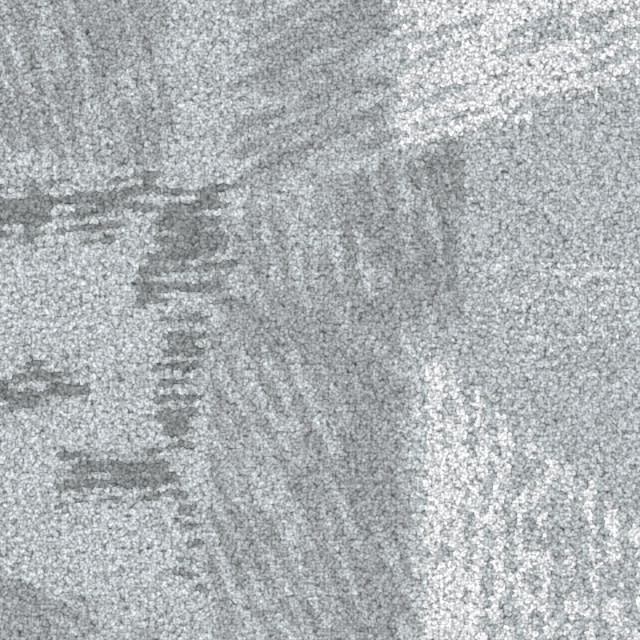
This texture is drawn by a Shadertoy shader. Its source:

```glsl
// Tufted carpet with overlapping dry-brush strokes in cool greys and white.
// A warped, jittered grid forms the yarn tufts; each tuft takes its colour
// from layered stroke fields, which are waves broken up by gradient noise.

const float TAU = 6.2831853;
const float TUFTS = 160.0;

const vec3 PALE_YARN  = vec3(0.743, 0.766, 0.775);
const vec3 MIST_YARN  = vec3(0.712, 0.735, 0.744);
const vec3 GREY_YARN  = vec3(0.622, 0.636, 0.642);
const vec3 DARK_YARN  = vec3(0.535, 0.548, 0.550);
const vec3 WHITE_YARN = vec3(0.862, 0.866, 0.872);

vec2 hash2(vec2 p) {
    vec3 q = fract(p.xyx * vec3(0.1031, 0.1030, 0.0973));
    q += dot(q, q.yzx + 33.33);
    return fract((q.xx + q.yz) * q.zy);
}

float cornerSlope(vec2 cell, vec2 offset) {
    float a = TAU * hash2(cell).x;
    return dot(vec2(cos(a), sin(a)), offset);
}

float gradientNoise(vec2 p) {
    vec2 i = floor(p), f = fract(p);
    vec2 u = f * f * f * (f * (f * 6.0 - 15.0) + 10.0);
    vec2 e = vec2(1.0, 0.0);
    return mix(mix(cornerSlope(i, f), cornerSlope(i + e, f - e), u.x),
               mix(cornerSlope(i + e.yx, f - e.yx), cornerSlope(i + e.xx, f - e.xx), u.x), u.y);
}

// Distance to a box whose top and bottom edges have the given slope
float slantBox(vec2 p, vec2 centre, vec2 halfSize, float slope) {
    vec2 q = p - centre;
    q.y -= slope * q.x;
    q = abs(q) - halfSize;
    return length(max(q, 0.0)) + min(max(q.x, q.y), 0.0);
}

// Parallel bristle marks along an angle, centred on zero
float strokes(vec2 p, float angle, float pitch, float len) {
    vec2 along = vec2(cos(angle), sin(angle));
    vec2 q = vec2(dot(p, along), dot(p, vec2(-along.y, along.x)));
    float wave = sin(TAU * q.y / pitch + 3.0 * gradientNoise(p * 8.0));
    float breaks = gradientNoise(vec2(q.x / len, q.y / pitch * 1.3));
    float mottle = 0.9 * gradientNoise(p * 10.0 + 4.0) + 0.8 * gradientNoise(p * 34.0);
    return 0.45 * wave + 1.2 * breaks + mottle;
}

// Coverage of a stroke field inside a region with a frayed border
float ink(float field, float region, float fray, float bias) {
    return smoothstep(-0.25, 0.25, field + bias - 3.0 * smoothstep(-fray, fray, region));
}

// xy: tuft centre on the canvas, z: random value, w: squared distance in cells
vec4 tuft(vec2 p) {
    vec2 g = p * TUFTS;
    g += 0.6 * vec2(gradientNoise(g * 0.9), gradientNoise(g * 0.9 + 57.0));
    vec2 cell = floor(g);
    vec4 sum = vec4(0.0);
    for (int y = -1; y <= 1; y++)
    for (int x = -1; x <= 1; x++) {
        vec2 id = cell + vec2(x, y);
        vec2 centre = id + 0.5 + 0.9 * (hash2(id) - 0.5);
        vec2 d = g - centre;
        float weight = exp(-10.0 * dot(d, d));
        sum += weight * vec4(centre - g, hash2(id + 71.0).y, 1.0);
    }
    return vec4((g + sum.xy / sum.w) / TUFTS, sum.z / sum.w, -log(sum.w) / 10.0);
}

float darkDashRegion(vec2 p) {
    float d = slantBox(p, vec2(0.16, 0.68), vec2(0.22, 0.060), 0.05);
    d = min(d, slantBox(p, vec2(0.29, 0.62), vec2(0.09, 0.110), 0.0));
    d = min(d, slantBox(p, vec2(0.05, 0.39), vec2(0.11, 0.055), 0.2));
    d = min(d, slantBox(p, vec2(0.19, 0.26), vec2(0.11, 0.055), 0.1));
    d = min(d, slantBox(p, vec2(0.28, 0.40), vec2(0.05, 0.130), 0.0));
    return min(d, slantBox(p, vec2(0.30, 0.14), vec2(0.035, 0.080), -1.5));
}

vec3 yarnColour(vec2 p, float dither) {
    float ragged = 0.05 * gradientNoise(p * 15.0) + 0.025 * gradientNoise(p * 48.0);
    vec3 col = mix(PALE_YARN, MIST_YARN, smoothstep(0.62, 0.74, p.x));

    // Soft grey brushwork
    float upperLeft = slantBox(p, vec2(0.10, 0.90), vec2(0.20, 0.19), -0.2) + ragged;
    float upperMid = slantBox(p, vec2(0.49, 0.88), vec2(0.15, 0.18), 0.3) + ragged;
    float centreTop = slantBox(p, vec2(0.53, 0.59), vec2(0.20, 0.15), 0.28) + 0.4 * ragged;
    float centreLow = slantBox(p, vec2(0.48, 0.26), vec2(0.175, 0.34), -0.5) + 0.4 * ragged;
    float lowerLeft = slantBox(p, vec2(0.12, -0.05), vec2(0.25, 0.13), -0.45) + ragged;
    float edgeTop = smoothstep(0.50, 0.72, p.x);
    float edgeLow = smoothstep(0.42, 0.64, p.x);
    float soft = 1.2 * dither;
    float grey = ink(strokes(p, -1.30, 0.031, 0.12) + soft, upperLeft, 0.08, 0.20);
    grey = max(grey, ink(strokes(p, 0.45, 0.034, 0.10) + soft, upperMid, 0.07, 0.25));
    grey = max(grey, ink(strokes(p, -1.38, 0.036, 0.12) + soft, centreTop, 0.04, 0.7 * edgeTop));
    grey = max(grey, ink(strokes(p, -1.10, 0.034, 0.12) + soft, centreLow, 0.04, 0.7 * edgeLow - 0.05));
    grey = max(grey, ink(strokes(p, -0.60, 0.030, 0.12) + soft, lowerLeft, 0.05, 0.25));
    float deep = 0.4 * edgeTop * smoothstep(0.45, 0.65, p.y);
    col = mix(col, mix(GREY_YARN, DARK_YARN, deep), grey);

    // Dark dashes
    float dashes = strokes(p, 0.07, 0.025, 0.06) + 0.5 * dither;
    col = mix(col, DARK_YARN, ink(dashes, darkDashRegion(p) + 0.6 * ragged, 0.045, 0.25));

    // White strokes and faint streaks
    float whiteTop = slantBox(p, vec2(0.83, 1.00), vec2(0.22, 0.19), 0.33) + 0.5 * ragged;
    float whiteLow = slantBox(p, vec2(0.85, 0.00), vec2(0.205, 0.32), -0.75) + 0.4 * ragged;
    float streakArea = slantBox(p, vec2(0.90, 0.52), vec2(0.15, 0.13), 0.0) + ragged;
    float white = ink(strokes(p, 0.33, 0.031, 0.14) + 0.5 * dither, whiteTop, 0.03, 0.25);
    float lowBias = 0.55 - 0.8 * smoothstep(0.66, 0.88, p.x);
    white = max(white, ink(strokes(p, 1.57, 0.036, 0.05) + 0.5 * dither, whiteLow, 0.03, lowBias));
    float streaks = ink(strokes(p, 0.04, 0.016, 0.10) + dither, streakArea, 0.07, -0.3);
    return mix(col, WHITE_YARN, max(white, 0.45 * streaks));
}

void mainImage(out vec4 fragColor, in vec2 fragCoord) {
    vec2 p = fragCoord / iResolution.xy;
    vec4 t = tuft(p);
    vec3 col = yarnColour(t.xy, t.z - 0.5);

    // Rounded tufts, uneven yarn and fine fibres
    float shade = 1.06 - 0.48 * t.w + 0.22 * (t.z - 0.5);
    shade += 0.30 * gradientNoise(p * TUFTS * 1.5) + 0.16 * gradientNoise(p * TUFTS * 0.7 + 9.0);
    fragColor = vec4(clamp(col * shade, 0.0, 1.0), 1.0);
}
```
